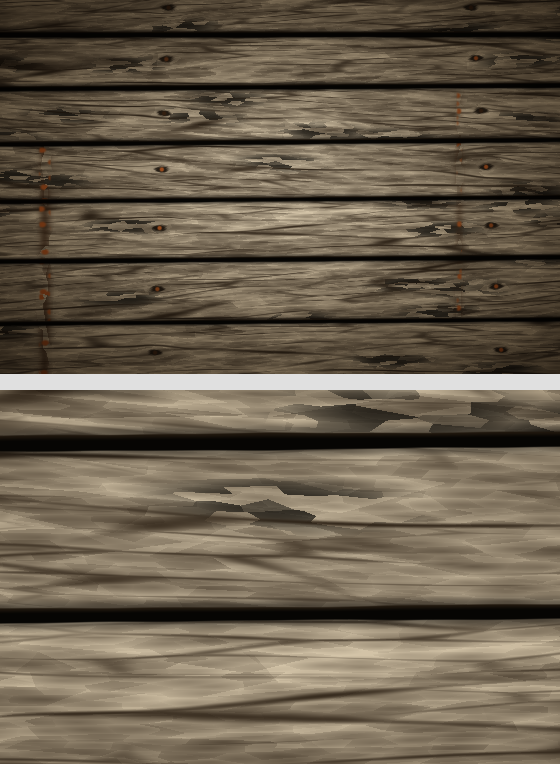
Top: the whole. Bottom: its middle third, enlarged.
Write a Shadertoy shader that draws this texture.

```glsl
// Seven weathered timber boards with dark gaps, nails, rust and a vignette.
// Board spacing follows a quadratic; the fibres, cracks and charred flecks
// are stretched cellular noise, bent by layered sines and around the nails.

const vec3 WOOD_DARK  = vec3(0.15, 0.105, 0.06);
const vec3 WOOD_LIGHT = vec3(0.84, 0.78, 0.67);
const vec3 GAP_BLACK  = vec3(0.025, 0.02, 0.012);
const vec3 GAP_LIP    = vec3(0.13, 0.095, 0.055);
const vec3 CHAR       = vec3(0.10, 0.09, 0.07);
const vec3 STAIN      = vec3(0.24, 0.15, 0.08);
const vec3 RUST       = vec3(0.66, 0.33, 0.13);

// Spacing polynomial: start, pitch and growth of the gaps
const vec3 SPACING = vec3(0.092, 0.137, 0.0033);

vec2 hash2(vec2 p) {
    vec3 q = fract(p.xyx * vec3(0.1031, 0.1030, 0.0973));
    q += dot(q, q.yzx + 33.33);
    return fract((q.xx + q.yz) * q.zy);
}

// Cellular noise: nearest distance, distance to border, cell value
vec3 cellular(vec2 p) {
    vec2 base = floor(p), f = fract(p);
    float near = 8.0, second = 8.0, value = 0.0;
    for (int j = -1; j <= 1; j++)
    for (int i = -1; i <= 1; i++) {
        vec2 o = vec2(i, j), h = hash2(base + o);
        float d = length(o + h - f);
        if (d < near) { second = near; near = d; value = fract(h.x * 7.0 + h.y * 13.0); }
        else second = min(second, d);
    }
    return vec3(near, second - near, value);
}

float layeredSines(vec2 p) {
    return 0.5 * sin(p.x * 3.1 + p.y * 9.0)
         + 0.3 * sin(p.x * 7.3 - p.y * 17.0 + 1.3)
         + 0.2 * sin(p.x * 15.7 + p.y * 31.0);
}

// Depth below the top edge of gap k, and its inverse
float gapDepth(float k) { return SPACING.x + k * (SPACING.y + k * SPACING.z); }
float boardCoord(float depth) {
    float root = sqrt(SPACING.y * SPACING.y + 4.0 * SPACING.z * (depth - SPACING.x));
    return (root - SPACING.y) / (2.0 * SPACING.z);
}

vec2 nailPosition(float board, float side, float width) {
    float x = mix(0.297 - 0.004 * board, 0.85 + 0.009 * board, side);
    return vec2(x * width, 1.0 - gapDepth(board + 0.47));
}

float fibres(vec2 g) {
    float sum = 0.0, weight = 0.42;
    vec2 freq = vec2(4.0, 48.0);
    for (int i = 0; i < 3; i++) {
        vec3 c = cellular(g * freq + float(i) * 5.7);
        sum += weight * mix(c.x, c.z, 0.45);
        weight *= 0.8;
        freq *= vec2(2.3, 1.75);
    }
    return sum;
}

float cracks(vec2 g, vec2 freq, float widest) {
    float wear = smoothstep(-0.5, 0.8, layeredSines(g * vec2(1.3, 4.0)));
    float edge = cellular(g * freq).y;
    return wear * (1.0 - smoothstep(0.0, 0.03 + widest * wear, edge));
}

float charring(vec2 g) {
    vec3 patchCell = cellular(g * vec2(3.0, 15.0) + 3.1);
    float area = (1.0 - smoothstep(0.1, 0.48, patchCell.x)) * step(0.6, patchCell.z);
    return area * smoothstep(0.35, 0.6, cellular(g * vec2(24.0, 110.0)).z);
}

// Vertical stain across a board, with orange spots
vec3 addRust(vec3 col, vec2 p, float x, float halfWidth, float amount) {
    float dx = (p.x - x) / halfWidth;
    float band = amount * exp(-dx * dx);
    vec3 spot = cellular(p * vec2(34.0, 46.0));
    float streak = smoothstep(0.3, 0.7, cellular(p * vec2(60.0, 22.0)).z);
    col = mix(col, STAIN, 0.7 * band * streak);
    float dots = (1.0 - smoothstep(0.15, 0.5, spot.x)) * step(0.5, spot.z);
    return mix(col, RUST, dots * smoothstep(0.25, 0.6, band));
}

void mainImage(out vec4 fragColor, in vec2 fragCoord) {
    vec2 uv = fragCoord / iResolution.xy;
    float width = iResolution.x / iResolution.y, px = 1.0 / iResolution.y;
    float depth = 1.0 - uv.y;
    depth += 0.012 * (uv.x - 0.5) * smoothstep(0.05, 0.3, depth);
    vec2 p = vec2(uv.x * width, 1.0 - depth);
    float s = boardCoord(depth), board = floor(s), gap = round(s);

    // Grain direction, parted around each nail
    vec2 g = p;
    for (float side = 0.0; side < 2.0; side++) {
        vec2 d = p - nailPosition(board, side, width);
        g.y -= 0.65 * d.y * exp(-dot(d * d, vec2(260.0, 1800.0)));
    }
    g.y -= 0.05 * sin(1.2 * board + 3.05) * p.x;
    g.y += 0.006 * layeredSines(p + board * 7.3);
    g += board * vec2(3.71, 1.93) + 20.0;

    // Wood tone
    float tone = 0.67 + 1.2 * (fibres(g) - 0.48) + 0.05 * layeredSines(g * vec2(1.5, 3.0));
    tone += 0.08 * (hash2(vec2(board + 9.0, 4.0)).x - 0.5);
    float split = max(cracks(g, vec2(1.5, 27.0), 0.15), 0.7 * cracks(g + 4.0, vec2(3.5, 62.0), 0.2));
    vec3 col = mix(WOOD_DARK, WOOD_LIGHT, clamp(tone, 0.0, 1.0));
    col = mix(col, CHAR, 0.8 * charring(g));
    col = mix(col, WOOD_DARK, 0.85 * split);

    // Rust stains and nails
    col = addRust(col, p, 0.08 * width, 0.016, step(1.5, board));
    col = addRust(col, p, 0.82 * width, 0.011, 0.55 * step(0.5, board) * step(board, 4.5));
    for (float side = 0.0; side < 2.0; side++) {
        vec2 d = p - nailPosition(board, side, width);
        float eye = length(d * vec2(0.45, 1.0)) + 0.0015 * layeredSines(p * 40.0);
        float rusty = hash2(vec2(board + 3.0, side)).x;
        col = mix(col, WOOD_DARK * 0.7, 0.9 * (1.0 - smoothstep(0.005, 0.011, eye)));
        vec3 head = mix(STAIN, RUST, smoothstep(0.2, 0.6, rusty));
        col = mix(col, head, 1.0 - smoothstep(0.0055 - px, 0.0055 + px, length(d)));
    }

    // Gaps with a dim upper lip
    float gd = (s - gap) * (SPACING.y + 2.0 * SPACING.z * gap);
    float halfGap = 0.006 + 0.0035 * hash2(vec2(gap + 5.0, 2.0)).x
                  + 0.0009 * layeredSines(vec2(p.x * 4.0, gap));
    col *= mix(0.65, 1.0, smoothstep(halfGap, halfGap + 0.010, abs(gd)));
    vec3 hollow = mix(GAP_LIP, GAP_BLACK, smoothstep(-halfGap, -0.2 * halfGap, gd));
    col = mix(hollow, col, smoothstep(halfGap - px, halfGap + px, abs(gd)));

    // Warm vignette
    vec2 c = uv - 0.5;
    col *= pow(vec3(exp(-2.4 * dot(c, c))), vec3(0.95, 1.05, 1.2));
    fragColor = vec4(col, 1.0);
}
```
